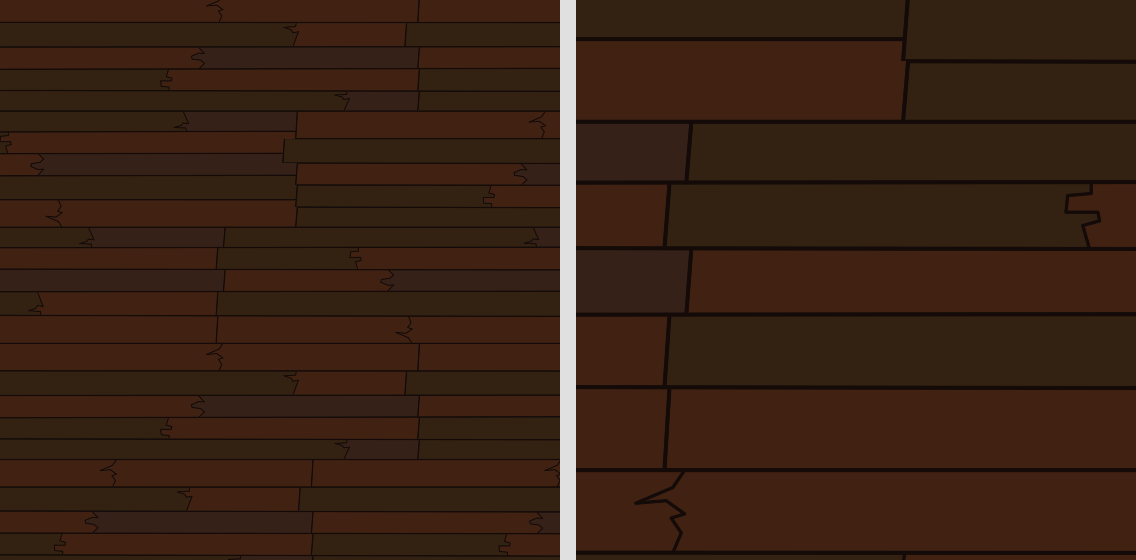
Left: the whole. Right: its middle third, enlarged.
Give the GLSL for this texture, as a Shadertoy shader.

```glsl
// Dark wooden floor: courses of five planks with slanted seams and splintered breaks.

// Layout, as fractions of the canvas
const float COURSE_TOP = -0.009;
const float COURSE_HEIGHT = 0.2074;
const float PERIOD = 0.794;        // horizontal repeat of a course
const float SEAM_SLANT = 0.003;
const float ROW_TILT = 0.0025;
const float JOINT_HALF = 0.00125;  // half widths of the dark lines
const float CRACK_HALF = 0.0010;

// Per course: seam position, and shift of the breaks left and right of it
const float SEAM[5] = float[5](0.749, 0.531, 0.402, 0.749, 0.559);
const vec2 SHIFT[5] = vec2[5](vec2(0), vec2(-0.069, 0), vec2(-0.109), vec2(0), vec2(0));

// Per plank kind: upper edges within the course, and break distance after the seam
const float ROW_EDGE[6] = float[6](0.0, 0.237, 0.447, 0.636, 0.826, 1.0);
const float BREAK_AT[5] = float[5](0.436, 0.573, 0.404, 0.342, 0.664);

// Splinter profiles: x in canvas widths, y from plank top to bottom
const vec2 FORKED[8] = vec2[8](vec2(.007, 0), vec2(0, .21), vec2(-.022, .4), vec2(-.004, .37),
    vec2(.007, .53), vec2(-.001, .58), vec2(.005, .76), vec2(0, 1));
const vec2 HOOKED[8] = vec2[8](vec2(.001, 0), vec2(0, .17), vec2(-.021, .2), vec2(-.008, .3),
    vec2(-.005, .42), vec2(.005, .38), vec2(.001, .62), vec2(-.005, 1));
const vec2 JAGGED[8] = vec2[8](vec2(-.005, 0), vec2(.006, .3), vec2(-.004, .28), vec2(-.017, .42),
    vec2(-.016, .55), vec2(-.001, .6), vec2(.006, .75), vec2(-.004, 1));
const vec2 STEPPED[8] = vec2[8](vec2(.004, 0), vec2(0, .35), vec2(.010, .42), vec2(.009, .55),
    vec2(-.010, .55), vec2(-.009, .8), vec2(.005, .83), vec2(.005, 1));

const vec3 RED_WOOD = vec3(0.25, 0.13, 0.07);
const vec3 OLIVE_WOOD = vec3(0.20, 0.13, 0.07);
const vec3 DUSKY_WOOD = vec3(0.21, 0.13, 0.095);
const vec3 LINE_COLOUR = vec3(0.08, 0.045, 0.035);

float hash(vec2 p) {
    vec3 q = fract(p.xyx * 0.1031);
    q += dot(q, q.yzx + 33.33);
    return fract((q.x + q.y) * q.z);
}

float segmentDistance(vec2 p, vec2 a, vec2 b) {
    vec2 ab = b - a;
    return length(p - a - ab * clamp(dot(p - a, ab) / dot(ab, ab), 0.0, 1.0));
}

vec2 splinter(int kind, int i) {
    if (kind == 0) return FORKED[i];
    if (kind == 2) return JAGGED[i];
    if (kind == 3) return STEPPED[i];
    return HOOKED[i];
}

// Height of a plank edge, slightly tilted inside the course
float rowEdge(int i, int course, float x) {
    float tilt = (i == 0 || i == 5) ? 0.0 : hash(vec2(i, course % 3) + 3.7) - 0.5;
    return ROW_EDGE[i] * COURSE_HEIGHT + tilt * ROW_TILT * (2.0 * x - 1.0);
}

int plankKind(float y, int course, float x) {
    int kind = 0;
    for (int i = 1; i < 5; i++) if (y > rowEdge(i, course, x)) kind = i;
    return kind;
}

// Seam of a plank, stepped by its kind and leaning left as it goes down
float seamX(int course, int kind, float down) {
    float inset = kind == 1 ? 0.023 : 0.0;
    if (course == 2) inset = (kind == 2 || kind == 4) ? 0.0 : 0.013;
    return SEAM[course] - inset - SEAM_SLANT * down;
}

void mainImage(out vec4 fragColor, in vec2 fragCoord) {
    vec2 uv = fragCoord / iResolution.xy;
    float depth = 1.0 - uv.y - COURSE_TOP;
    int course = clamp(int(depth / COURSE_HEIGHT), 0, 4);
    float y = depth - float(course) * COURSE_HEIGHT;

    // The planks right of the seam decide where it runs
    bool flipRight = course == 2;
    float yRight = flipRight ? COURSE_HEIGHT - y : y;
    int kind = plankKind(yRight, course, uv.x);
    float top = rowEdge(kind, course, uv.x);
    float down = (yRight - top) / (rowEdge(kind + 1, course, uv.x) - top);
    float seam = seamX(course, kind, flipRight ? 1.0 - down : down);
    bool isLeft = uv.x < seam;

    // Plank under this point; some courses are upside down
    bool flip = isLeft ? (course == 1 || course == 2) : flipRight;
    vec2 p = vec2(uv.x, flip ? COURSE_HEIGHT - y : y);
    kind = plankKind(p.y, course, p.x);
    top = rowEdge(kind, course, p.x);
    float bottom = rowEdge(kind + 1, course, p.x);
    float joint = min(abs(uv.x - seam), min(p.y - top, bottom - p.y));

    // Splintered break: distance, and side by crossing parity
    float breakX = SEAM[course] + BREAK_AT[kind] + (isLeft ? SHIFT[course].x - PERIOD : SHIFT[course].y);
    bool whole = kind == 1 && flip && !(course == 2 && isLeft);
    if (whole) breakX = 9.0;
    float crack = 1.0;
    bool beforeBreak = false;
    vec2 origin = vec2(breakX, top), size = vec2(1.0, bottom - top);
    for (int i = 0; i < 7; i++) {
        vec2 a = origin + splinter(kind, i) * size, b = origin + splinter(kind, i + 1) * size;
        crack = min(crack, segmentDistance(p, a, b));
        if ((a.y > p.y) != (b.y > p.y) && p.x < a.x + (b.x - a.x) * (p.y - a.y) / (b.y - a.y))
            beforeBreak = !beforeBreak;
    }

    // Wood tone, then the dark lines
    vec3 before = (kind == 0 || kind == 2) ? RED_WOOD : OLIVE_WOOD;
    vec3 after = (kind == 2 || kind == 4) ? DUSKY_WOOD : RED_WOOD;
    float pixel = 1.0 / iResolution.y;
    float outside = min(joint - JOINT_HALF, crack - CRACK_HALF);
    float ink = 1.0 - smoothstep(-0.5 * pixel, 0.5 * pixel, outside);
    fragColor = vec4(mix(beforeBreak ? before : after, LINE_COLOUR, ink), 1.0);
}
```
